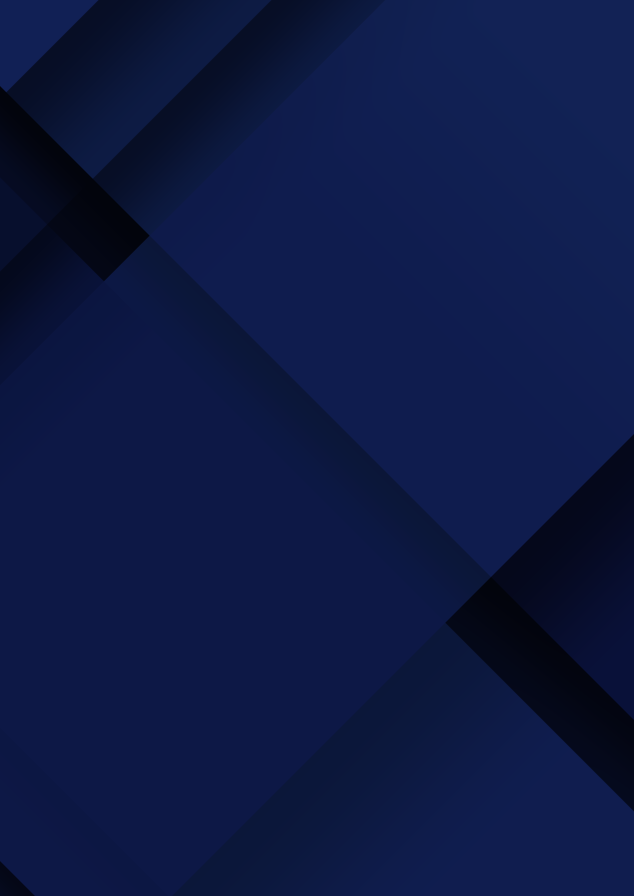
Give the GLSL for this background, as a Shadertoy shader.

```glsl
// Dark navy diagonal panels that overlap and cast soft shadows.

// Diagonal edge positions, in canvas heights from the top left corner.
const float FALL_A = 0.096, FALL_B = 0.198, FALL_C = 0.812, FALL_D = 0.961;
const float RISE_A = 0.110, RISE_B = 0.303, RISE_C = 0.430, RISE_D = 1.192;

// Smooth mask of the side where the distance is positive.
float side(float d) {
    float w = 1.0 / iResolution.y;
    return smoothstep(-w, w, d);
}

// Covers base beyond an edge with a gradient; t runs from near to far.
vec3 panel(vec3 base, float d, float t, vec3 near, vec3 far) {
    vec3 tint = mix(near, far, smoothstep(0.0, 1.0, t));
    return mix(base, tint, side(d));
}

// Lit panels above the first falling edge.
vec3 upperZone(float rise, float fall) {
    vec3 lit = mix(vec3(0.058, 0.108, 0.305), vec3(0.070, 0.135, 0.335),
                   smoothstep(0.0, -0.65, fall));
    vec3 shade = vec3(0.026, 0.053, 0.145);
    vec3 open = vec3(0.051, 0.106, 0.265);
    vec3 c = vec3(0.068, 0.127, 0.335);
    float a = rise - RISE_A, b = rise - RISE_B, d = rise - RISE_D;
    c = panel(c, a, a / 0.19, shade, open);
    c = panel(c, b, b / 0.15, shade, open);
    c = panel(c, rise - RISE_C, (rise - RISE_C) / 0.12, lit * 0.95, lit);
    return panel(c, d, d / 0.25, vec3(0.018, 0.030, 0.105), vec3(0.037, 0.067, 0.225));
}

// Strip in the shadow of the first falling edge.
vec3 middleZone(float rise, float fall) {
    float t = (fall - FALL_A) / (FALL_B - FALL_A);
    float along = clamp((rise - RISE_D) / 0.4, 0.0, 1.0);
    vec3 black = vec3(0.008, 0.014, 0.045);
    vec3 c = mix(black, vec3(0.023, 0.045, 0.135), smoothstep(0.0, 1.0, t));
    c = panel(c, rise - RISE_B, t, black, vec3(0.015, 0.028, 0.085));
    c = panel(c, rise - RISE_C, t, vec3(0.043, 0.088, 0.220), vec3(0.048, 0.094, 0.268));
    return panel(c, rise - RISE_D, t, black * (1.0 + 0.6 * along),
                 vec3(0.016, 0.030, 0.090) * (1.0 + 0.3 * along));
}

// Panels below the second falling edge.
vec3 lowerZone(float rise, float fall) {
    vec3 c = vec3(0.029, 0.058, 0.178);
    float b = rise - RISE_B, m = rise - RISE_C, d = rise - RISE_D;
    c = panel(c, b, b / 0.13, vec3(0.016, 0.034, 0.110), vec3(0.036, 0.072, 0.220));
    c = panel(c, m, m / 0.15, vec3(0.043, 0.084, 0.252), vec3(0.051, 0.094, 0.276));
    float corner = fall - FALL_C;
    c = panel(c, corner, corner / 0.1, c * 0.95, c);
    c = panel(c, d, d / 0.30, vec3(0.044, 0.090, 0.225), vec3(0.061, 0.114, 0.310));
    return panel(c, fall - FALL_D, (fall - FALL_D) / 0.06,
                 vec3(0.014, 0.028, 0.085), vec3(0.025, 0.050, 0.145));
}

void mainImage(out vec4 fragColor, in vec2 fragCoord) {
    vec2 p = fragCoord / iResolution.y;
    float down = 1.0 - p.y;
    float rise = p.x + down;
    float fall = down - p.x;

    // Stack the three zones along the falling diagonal.
    vec3 c = upperZone(rise, fall);
    c = mix(c, middleZone(rise, fall), side(fall - FALL_A));
    c = mix(c, lowerZone(rise, fall), side(fall - FALL_B));
    fragColor = vec4(c, 1.0);
}
```
